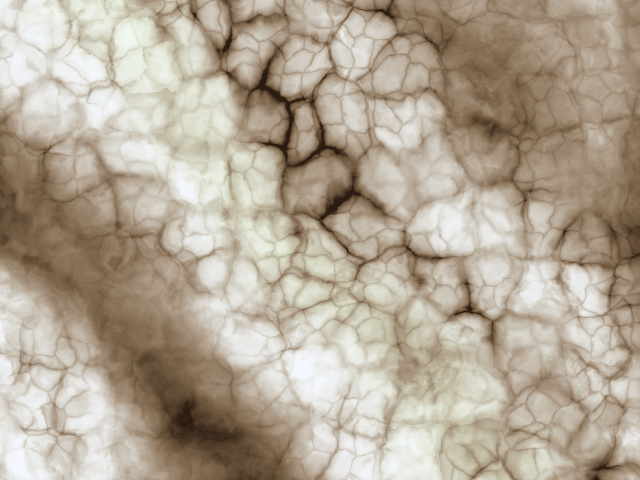
Reproduce this texture procedurally as a WebGL 1 fragment shader.

```glsl
precision highp float;
// Cloudy brown and white agate: diagonal bands, bubbly cells and smoky veins.
uniform vec2 u_resolution;

float hash(vec2 p) {
  return fract(sin(dot(p, vec2(127.1, 311.7))) * 43758.5453);
}

float noise(vec2 p) {
  vec2 i = floor(p), f = fract(p);
  f = f * f * (3.0 - 2.0 * f);
  return mix(mix(hash(i), hash(i + vec2(1.0, 0.0)), f.x),
             mix(hash(i + vec2(0.0, 1.0)), hash(i + 1.0), f.x), f.y);
}

float fbm(vec2 p) {
  float sum = 0.0, amp = 0.5;
  for (int i = 0; i < 5; i++) {
    sum += amp * noise(p);
    p = mat2(1.6, 1.2, -1.2, 1.6) * p + 7.3;
    amp *= 0.5;
  }
  return sum / 0.97;
}

// x: gap between the two nearest seeds (0 on a border), y: random value of the cell
vec2 cells(vec2 p) {
  vec2 base = floor(p);
  float near = 9.0, second = 9.0, id = 0.0;
  for (int j = -1; j <= 1; j++) {
    for (int i = -1; i <= 1; i++) {
      vec2 c = base + vec2(float(i), float(j));
      float d = length(c + 0.1 + 0.8 * vec2(hash(c), hash(c + 41.7)) - p);
      if (d < near) {
        second = near;
        near = d;
        id = hash(c + 83.1);
      } else {
        second = min(second, d);
      }
    }
  }
  return vec2(second - near, id);
}

float bump(float x, float center, float width) {
  float d = (x - center) / width;
  return exp(-d * d);
}

vec3 stoneColor(float t) {
  vec3 c = mix(vec3(0.17, 0.11, 0.07), vec3(0.39, 0.30, 0.21), clamp(t * 5.0, 0.0, 1.0));
  c = mix(c, vec3(0.54, 0.45, 0.35), clamp(t * 5.0 - 1.0, 0.0, 1.0));
  c = mix(c, vec3(0.67, 0.60, 0.52), clamp(t * 5.0 - 2.0, 0.0, 1.0));
  c = mix(c, vec3(0.79, 0.76, 0.71), clamp(t * 5.0 - 3.0, 0.0, 1.0));
  c = mix(c, vec3(0.91, 0.91, 0.90), clamp(t * 5.0 - 4.0, 0.0, 1.0));
  return mix(c, vec3(0.96, 0.97, 1.0), clamp(t * 5.0 - 5.0, 0.0, 1.0));
}

void main() {
  vec2 p = gl_FragCoord.xy / u_resolution.y;

  // Domain warps: slow drift for the bands, fine curl for the veins
  vec2 drift = vec2(fbm(p * 3.5 + 3.0), fbm(p * 3.5 + 19.0)) - 0.5;
  vec2 curl = vec2(fbm(p * 16.0 + 5.0), fbm(p * 16.0 + 31.0)) - 0.5;
  vec2 w = p + 0.07 * drift + 0.045 * curl;

  // Position across and along the diagonal bands
  float across = dot(p + 0.12 * drift + 0.03 * curl, vec2(0.77, 0.64));
  float along = dot(p, vec2(0.64, -0.77));

  // Band brightness
  float t = 0.93;
  t -= 0.66 * bump(across, 0.36, 0.085);
  t -= 0.34 * bump(across, 0.47, 0.075);
  t -= 0.11 * bump(across, 0.79, 0.09);
  t -= 0.20 * bump(across, 0.96, 0.085);
  t -= 0.40 * bump(across, 1.31, 0.10);
  t -= 0.27 * smoothstep(1.32, 1.48, across);
  t -= 0.28 * smoothstep(1.22, 1.36, p.x + 0.15 * drift.y);

  // Clouds, stretched along the bands
  float cloud = fbm(vec2(along * 4.0, across * 7.0) + 2.5 * drift + 11.0) - 0.5;
  float wisp = fbm(w * 22.0 + 5.0 * curl + 9.0) - 0.5;
  t += 0.55 * cloud + 0.24 * wisp;

  // Bubbly cells, hidden inside the smoky bands
  float clear = 1.0 - 0.9 * bump(across, 0.40, 0.13);
  clear *= 1.0 - 0.55 * smoothstep(1.2, 1.35, across);
  vec2 big = cells(w * 8.5 + 2.0);
  vec2 small = cells(w * 19.0 + 6.0);
  t += clear * (0.17 * smoothstep(0.0, 0.4, big.x) - 0.09 + 0.16 * (big.y - 0.5));
  t += clear * (0.09 * smoothstep(0.0, 0.4, small.x) - 0.05 + 0.07 * (small.y - 0.5));

  // Thin broken veins
  float broken = smoothstep(0.42, 0.62, fbm(p * 8.0 + 27.0));
  float vein = 1.0 - smoothstep(0.01, 0.10, big.x);
  float fineVein = 1.0 - smoothstep(0.01, 0.13, small.x);
  t -= clear * broken * (0.17 * vein + 0.12 * fineVein);

  // Dark stains gathered on cell borders
  float stainZone = bump(across, 0.94, 0.09) + 0.5 * bump(across, 0.57, 0.05)
                  + 0.35 * bump(across, 1.24, 0.07);
  float stain = smoothstep(0.40, 0.65, fbm(p * 6.0 + 51.0));
  t -= 0.62 * stainZone * stain * exp(-5.0 * big.x);

  // Small ragged flakes
  float flake = smoothstep(0.56, 0.63, fbm(w * 34.0 + 63.0));
  t -= 0.09 * clear * flake * smoothstep(0.35, 0.6, fbm(p * 9.0 + 71.0));

  // Greenish cream in the middle band
  vec3 color = stoneColor(clamp(t, 0.0, 1.2));
  float cream = bump(across, 0.79, 0.11) * smoothstep(0.4, 0.8, t);
  color *= mix(vec3(1.0), vec3(0.985, 1.0, 0.945), cream);
  gl_FragColor = vec4(color, 1.0);
}
```
